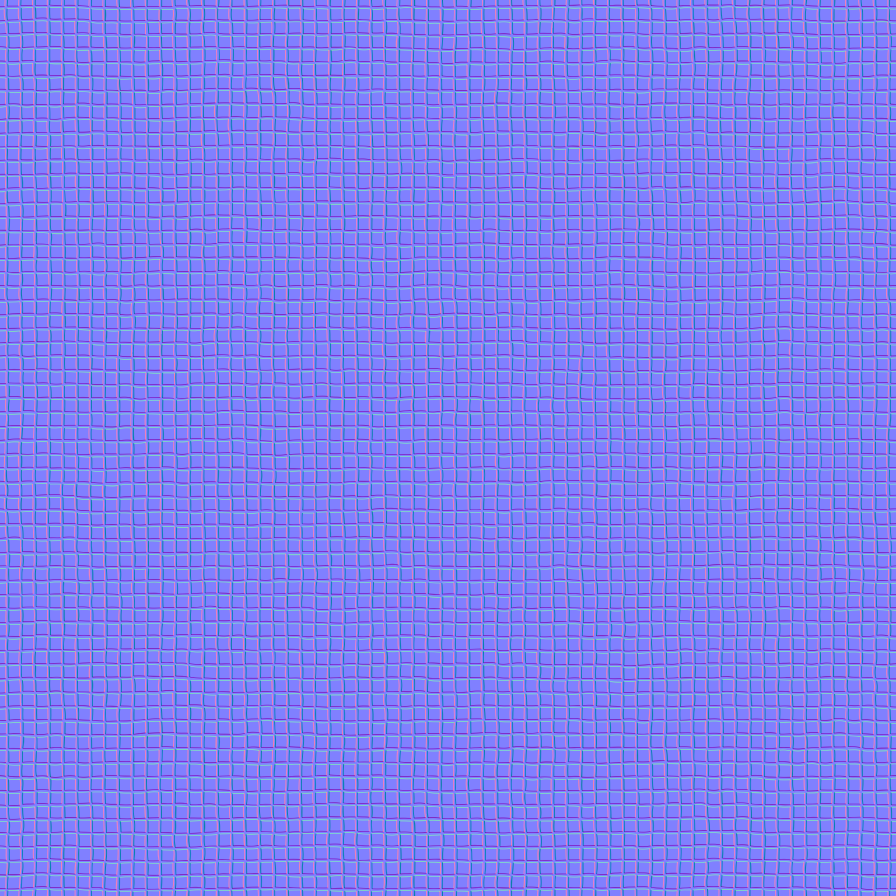
This texture map is drawn by a Shadertoy shader. Its source:

```glsl
// Tangent-space normal map of a 64 by 64 grid of raised, slightly crooked mosaic tiles.

const float REPEATS = 64.0;
const vec2 BEVEL_WIDTH = vec2(0.072, 0.050);  // side bevels, top and bottom bevels
const float BEVEL_INSET = 0.085;              // cell border to middle of bevel
const float BEVEL_ANGLE = 1.09;               // steepness in radians
const vec3 FLAT_NORMAL = vec3(0.0, 0.0, 1.0);

float hash(vec2 p, float seed) {
    vec3 q = fract(vec3(p.xyx + seed * 17.3) * vec3(0.1031, 0.1030, 0.0973));
    q += dot(q, q.yzx + 33.33);
    return fract((q.x + q.y) * q.z);
}

// Value noise in -1..1 that wraps after "period" lattice cells.
float wrapNoise(vec2 uv, float period, float seed) {
    vec2 p = uv * period;
    vec2 cell = floor(p);
    vec2 t = smoothstep(0.0, 1.0, p - cell);
    vec2 lo = mod(cell, period);
    vec2 hi = mod(cell + 1.0, period);
    float bottom = mix(hash(lo, seed), hash(vec2(hi.x, lo.y), seed), t.x);
    float top = mix(hash(vec2(lo.x, hi.y), seed), hash(hi, seed), t.x);
    return 2.0 * mix(bottom, top, t.y) - 1.0;
}

// Box-filtered coverage of the interval from a to b by a pixel centred on x.
float coverage(float x, float a, float b, float pixel) {
    float overlap = min(x + 0.5 * pixel, b) - max(x - 0.5 * pixel, a);
    return clamp(overlap / pixel, 0.0, 1.0);
}

float band(float x, float middle, float width, float pixel) {
    return coverage(x, middle - 0.5 * width, middle + 0.5 * width, pixel);
}

// Gentle wandering of the grid lines, in cells.
vec2 wobble(vec2 uv) {
    vec2 broad = vec2(wrapNoise(uv, 16.0, 1.0), wrapNoise(uv, 16.0, 2.0));
    vec2 fine = vec2(wrapNoise(uv, 64.0, 3.0), wrapNoise(uv, 64.0, 4.0));
    return 0.07 * broad + 0.07 * fine;
}

// Signed jitter of one tile edge.
float jitter(vec2 tile, float seed) {
    return 0.05 * (hash(tile, seed) - 0.5);
}

vec3 bevelNormal(vec2 direction, float angle) {
    return vec3(direction * sin(angle), cos(angle));
}

vec3 tileNormal(vec2 local, vec2 tile, vec2 pixel, float angle) {
    // Each tile leans a little and has its own edge positions
    float lean = 0.07 * (hash(tile, 5.0) - 0.5);
    vec2 p = local + lean * vec2(0.5 - local.y, local.x - 0.5);
    float left = BEVEL_INSET + jitter(tile, 6.0);
    float right = 1.0 - BEVEL_INSET + jitter(tile, 7.0);
    float bottom = BEVEL_INSET + jitter(tile, 8.0);
    float top = 1.0 - BEVEL_INSET + jitter(tile, 9.0);

    // Bevels stop at the tile corners
    float acrossX = coverage(p.x, left, right, pixel.x);
    float acrossY = coverage(p.y, bottom, top, pixel.y);
    float leftBevel = acrossY * band(p.x, left, BEVEL_WIDTH.x, pixel.x);
    float rightBevel = acrossY * band(p.x, right, BEVEL_WIDTH.x, pixel.x);
    float bottomBevel = acrossX * band(p.y, bottom, BEVEL_WIDTH.y, pixel.y);
    float topBevel = acrossX * band(p.y, top, BEVEL_WIDTH.y, pixel.y);

    vec3 n = FLAT_NORMAL;
    n += leftBevel * (bevelNormal(vec2(-1.0, 0.0), angle) - FLAT_NORMAL);
    n += rightBevel * (bevelNormal(vec2(1.0, 0.0), angle) - FLAT_NORMAL);
    n += bottomBevel * (bevelNormal(vec2(0.0, -1.0), angle) - FLAT_NORMAL);
    n += topBevel * (bevelNormal(vec2(0.0, 1.0), angle) - FLAT_NORMAL);
    return n;
}

void mainImage(out vec4 fragColor, in vec2 fragCoord) {
    vec2 uv = fragCoord / iResolution.xy;
    vec2 pixel = REPEATS / iResolution.xy;

    // Grooves run half a cell away from the canvas border
    vec2 grid = uv * REPEATS + 0.5 + wobble(uv);
    vec2 tile = mod(floor(grid), REPEATS);

    // Worn stretches have shallower bevels
    float wear = wrapNoise(uv, 128.0, 10.0);
    float angle = BEVEL_ANGLE * (1.0 + 0.16 * wear);

    vec3 normal = tileNormal(fract(grid), tile, pixel, angle);
    fragColor = vec4(0.5 + 0.5 * normal, 1.0);
}
```
